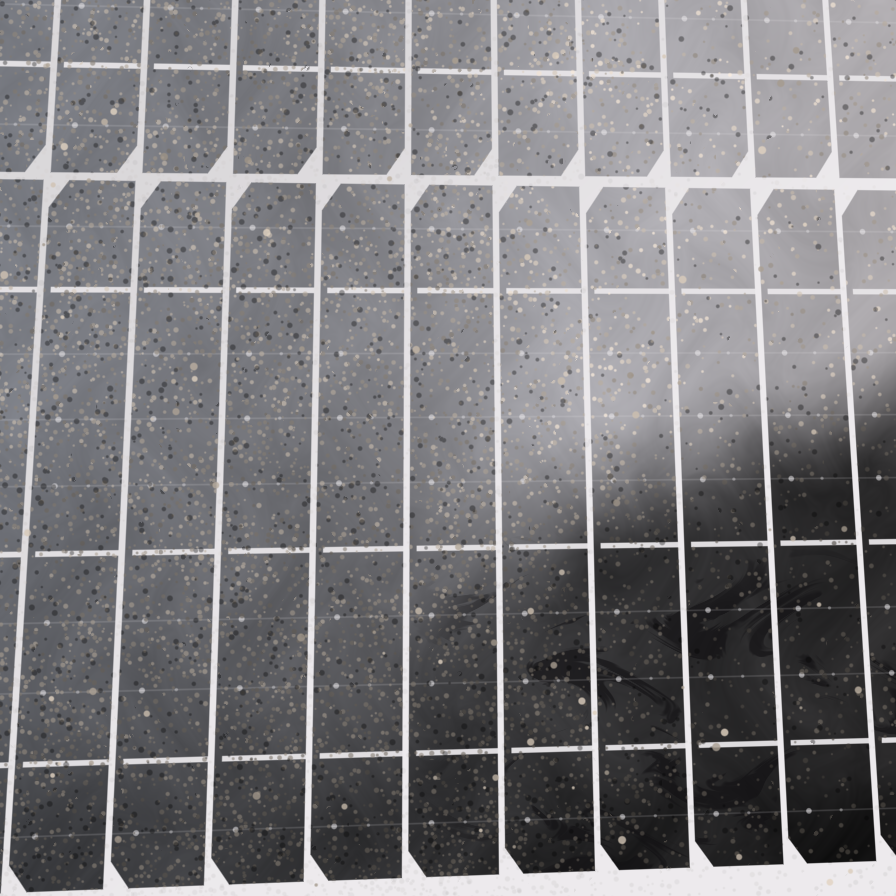
Give the GLSL for this texture, as a Shadertoy shader.

```glsl
// Dusty solar panel: tilted chamfered cells, pale ribbons, soft glare and grit.
#define COLUMN_PITCH 0.0956
#define LINE_HALF 0.0036
#define RIBBON_HALF 0.0031
#define GAP_Y 0.201
#define PANEL_END 0.978
#define CHAMFER vec2(0.024, 0.035)
#define DUST_SCALE 165.0
#define DUST_AMOUNT 0.50
#define PEBBLE_SCALE 36.0
#define WHITE vec3(0.91, 0.90, 0.91)
#define SAND vec3(0.76, 0.71, 0.65)

vec3 hash3(vec2 cell) {
    vec3 h = fract(cell.xyx * vec3(0.1031, 0.1030, 0.0973));
    h += dot(h, h.yxz + 33.33);
    return fract((h.xxy + h.yzz) * h.zyx);
}

// Cellular grains: x is coverage, y is a random tone.
vec2 grains(vec2 p, float scale, float density, float radius) {
    p *= scale;
    vec2 base = floor(p), result = vec2(0.0, 0.5);
    float soft = scale / iResolution.y;
    for (int j = -1; j <= 1; j++)
    for (int i = -1; i <= 1; i++) {
        vec2 cell = base + vec2(i, j);
        vec3 h = hash3(cell);
        float size = radius * (0.5 + fract(h.z * 57.0));
        float d = length(cell + h.xy - p) - size;
        float cover = step(h.z, density) * smoothstep(soft, -soft, d);
        if (cover > result.x) result = vec2(cover, fract(h.z * 91.0));
    }
    return result;
}

// Layered, turned sines in about -1..1.
float clouds(vec2 p) {
    float sum = 0.0, amp = 0.5;
    for (int i = 0; i < 5; i++) {
        p += 0.7 * sin(p.yx * 1.3 + float(i));
        sum += amp * sin(p.x) * sin(p.y + 1.0);
        p = mat2(1.5, 1.1, -1.1, 1.5) * p;
        amp *= 0.62;
    }
    return sum;
}

float stroke(float d, float halfWidth) {
    float px = 0.9 / iResolution.y;
    return smoothstep(px, -px, abs(d) - halfWidth);
}

// Signed distance to a cut corner, positive on the kept side.
float cutCorner(vec2 fromCorner) {
    vec2 c = CHAMFER;
    return (dot(fromCorner, c.yx) - c.x * c.y) / length(c);
}

// Reflected light: pale at upper right, dark at the bottom.
float glare(vec2 p) {
    float right = smoothstep(0.32, 0.72, p.x);
    float light = mix(0.49, 0.67, right) - 0.05 * smoothstep(0.75, 1.0, p.x) * p.y;
    float dark = mix(0.31, 0.17, smoothstep(0.1, 0.9, p.x)) - 0.07 * smoothstep(0.78, 0.95, p.y);
    float edge = mix(0.66, 0.57 - 0.30 * (p.x - 0.6), right);
    edge += 0.02 * clouds(p * 9.0);
    float width = mix(0.34, 0.09, right);
    return mix(light, dark, smoothstep(edge - width, edge + width, p.y));
}

void mainImage(out vec4 fragColor, in vec2 fragCoord) {
    vec2 p = fragCoord / iResolution.xy;
    p.y = 1.0 - p.y; // measured downward
    float px = 0.9 / iResolution.y;

    // Perspective column and row coordinates.
    float pitch = COLUMN_PITCH + 0.0137 * p.y;
    float column = (p.x - 0.456 + 0.004 * p.y) / pitch;
    column += 0.0057 * column * column;
    float across = fract(column);
    float v = p.y - (0.022 - 0.06 * p.y) * (p.x - 0.5);
    bool upper = v < GAP_Y;
    float row = (sqrt(0.004489 + 0.0024 * (v - 0.188)) - 0.067) / 0.0012;
    float rowPitch = 0.067 + 0.0012 * row;
    if (upper) row -= 0.36;
    float rowId = round(row);
    float rowDist = (row - rowId) * rowPitch;

    // Cell outline with cut corners beside the panel gaps.
    float left = across * pitch, right = pitch - left;
    float gapDist = abs(v - GAP_Y) - 0.004 - 0.003 * p.x;
    float endDist = PANEL_END - v;
    float cellDist = min(min(left, right) - LINE_HALF, min(gapDist, endDist));
    cellDist = min(cellDist, cutCorner(vec2(upper ? right : left, gapDist)));
    cellDist = min(cellDist, cutCorner(vec2(left, endDist)));
    float cellMask = smoothstep(-px, px, cellDist);

    // Glass with mottling and a slight tone per cell.
    float mottle = clouds(p * vec2(22.0, 17.0) + 3.0);
    float tone = glare(p) + 0.045 * mottle;
    tone += 0.03 * (hash3(vec2(floor(column), upper ? 7.0 : 8.0)).x - 0.5);
    vec3 glass = tone * mix(vec3(0.97, 0.99, 1.05), vec3(1.01, 0.99, 1.01), p.x);

    // Wet dark smears in the lower right.
    float zone = smoothstep(0.44, 0.6, p.x) * smoothstep(0.58, 0.68, p.y);
    float smear = smoothstep(0.25, 0.42, clouds(p * vec2(19.0, 31.0) + 8.0)) * zone;
    glass = mix(glass, vec3(0.07, 0.065, 0.075), 0.65 * smear);

    // Thin wires with solder dots, and broken pale ribbons.
    bool ribbon = abs(rowId) == 2.0 || rowId == 6.0 || rowId == 9.0;
    float bar = stroke(rowDist, RIBBON_HALF) * smoothstep(0.10, 0.12, across);
    float wire = 0.16 * stroke(rowDist, 0.0009);
    wire += 0.55 * stroke(length(vec2((across - 0.27) * pitch, rowDist)), 0.0032);
    wire += 0.35 * stroke(length(vec2((across - 0.62) * pitch, rowDist)), 0.0018);
    glass = mix(glass, WHITE, ribbon ? 0.95 * bar : min(wire, 0.7));
    vec3 frame = WHITE * (0.94 + 0.08 * smoothstep(0.0, 1.0, p.x + p.y - 0.3));
    vec3 color = mix(frame, glass, cellMask);

    // Fine dust, dark specks and scattered pebbles.
    float dusty = mix(1.0, 0.35, smoothstep(0.5, 0.85, p.x)) * (0.8 + 0.35 * mottle);
    vec2 dust = grains(p, DUST_SCALE, DUST_AMOUNT * dusty, 0.32);
    float onGlass = mix(0.12, 1.0, cellMask);
    color = mix(color, SAND * (tone + 0.28) * (0.75 + 0.7 * dust.y), 0.6 * dust.x * onGlass);
    vec2 speck = grains(p + 4.3, 115.0, 0.22 * dusty, 0.26);
    color = mix(color, color * 0.5, 0.7 * speck.x * onGlass);
    vec2 pebble = grains(p + 1.7, PEBBLE_SCALE, 0.09, 0.11);
    color = mix(color, SAND * (0.8 + 0.4 * pebble.y), 0.8 * pebble.x);

    fragColor = vec4(clamp(color, 0.0, 1.0), 1.0);
}
```
